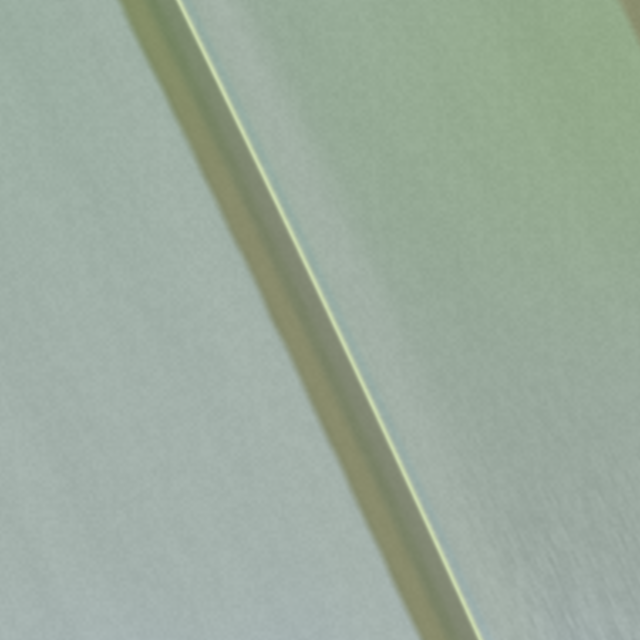
This texture is drawn by a Shadertoy shader. Its source:

```glsl
// A pale ribbed leaf surface crossed by one slanted olive vein with a bright rim.
// Everything follows a sheared coordinate: the horizontal distance to the rim.
// Smooth steps shape the vein, and stretched value noise gives fibres and grain.

const float RIM_TOP = 0.279;      // rim position at the top edge
const float RIM_SLOPE = 0.491;    // sideways drift going down
const float RIM_BEND = -0.019;    // slight curvature of the vein
const float VEIN_WIDTH = 0.0945;
const float RIM_WIDTH = 0.0048;
const float GROOVE_POS = -0.042;
const float CORNER_VEIN = 0.686;  // offset of the second vein, upper right
const float RIB_STRENGTH = 0.010;
const float FIBRE_STRENGTH = 0.020;
const float GRAIN_STRENGTH = 0.022;

const vec3 LEFT_TOP = vec3(0.610, 0.685, 0.635);
const vec3 LEFT_BOTTOM = vec3(0.640, 0.695, 0.670);
const vec3 RIGHT_TOP = vec3(0.592, 0.670, 0.600);
const vec3 RIGHT_BOTTOM = vec3(0.610, 0.660, 0.630);
const vec3 CORNER_GREEN = vec3(0.570, 0.665, 0.520);
const vec3 COOL_SHEEN = vec3(0.665, 0.715, 0.735);
const vec3 SOFT_GLOW = vec3(0.650, 0.700, 0.665);
const vec3 VEIN_TAN = vec3(0.540, 0.550, 0.425);
const vec3 VEIN_GROOVE = vec3(0.465, 0.505, 0.395);
const vec3 VEIN_GREY = vec3(0.510, 0.535, 0.455);
const vec3 RIM_LIGHT = vec3(0.810, 0.870, 0.700);

float hash(vec2 p) {
    return fract(sin(dot(p, vec2(127.1, 311.7))) * 43758.5453);
}

float noise(vec2 p) {
    vec2 cell = floor(p), f = fract(p);
    f = f * f * (3.0 - 2.0 * f);
    return mix(mix(hash(cell), hash(cell + vec2(1, 0)), f.x),
               mix(hash(cell + vec2(0, 1)), hash(cell + vec2(1, 1)), f.x), f.y);
}

float bump(float x, float center, float width) {
    float d = (x - center) / width;
    return exp(-d * d);
}

// Leaf surface on both sides, with broad tints and faint parallel ribs.
vec3 leafColor(vec2 uv, float across, float down) {
    vec3 left = mix(LEFT_TOP, LEFT_BOTTOM, smoothstep(0.0, 0.75, down));
    vec3 right = mix(RIGHT_TOP, RIGHT_BOTTOM, smoothstep(0.15, 1.0, down));
    vec3 color = mix(left, right, smoothstep(-0.05, 0.0, across));

    float corner = smoothstep(0.65, 0.0, length((uv - vec2(1.0, 0.93)) * vec2(1.0, 1.1)));
    color = mix(color, CORNER_GREEN, corner * 0.75);
    float sheen = exp(-uv.y * 12.0) * (0.45 + 0.55 * noise(uv * vec2(9.0, 14.0)));
    color = mix(color, COOL_SHEEN, sheen * 0.7);

    // Soft light beside the rim and just outside the shaded edge.
    float glow = bump(across, 0.055, 0.055) * step(0.0, across);
    glow += bump(across, -VEIN_WIDTH - 0.05, 0.06) * 0.45;
    color = mix(color, SOFT_GLOW, clamp(glow, 0.0, 1.0) * 0.75);

    float ribs = noise(vec2(across * 17.0 + 40.0, down * 1.5)) - 0.5;
    ribs += 0.5 * (noise(vec2(across * 42.0 + 90.0, down * 2.5)) - 0.5);
    return color + ribs * RIB_STRENGTH * 2.0;
}

// Vein profile: tan shoulder, dark green groove, grey slope.
vec3 veinColor(float across, float down) {
    vec3 color = mix(VEIN_TAN, VEIN_GREY, smoothstep(-0.060, -0.030, across));
    color = mix(color, VEIN_GROOVE, bump(across, GROOVE_POS, 0.013) * 0.8);
    color = mix(color, VEIN_GROOVE, bump(across, -VEIN_WIDTH, 0.012) * 0.45);
    float greener = smoothstep(0.40, 0.0, down);
    return color + greener * vec3(-0.020, 0.010, -0.020);
}

void mainImage(out vec4 fragColor, in vec2 fragCoord) {
    vec2 uv = fragCoord / iResolution.xy;
    float down = 1.0 - uv.y;
    float across = uv.x - RIM_TOP - (RIM_SLOPE + RIM_BEND * down) * down;
    float pixel = 1.0 / iResolution.x;

    vec3 color = leafColor(uv, across, down);

    // Main vein with a soft left edge and a crisper right edge.
    float wobble = (noise(vec2(down * 22.0, 3.0)) - 0.5) * 0.003;
    float leftEdge = smoothstep(-0.009, 0.010, across + VEIN_WIDTH + wobble);
    float rightEdge = 1.0 - smoothstep(-0.003 - pixel, 0.003 + pixel, across);
    color = mix(color, veinColor(across, down), leftEdge * rightEdge);

    // Bright rim and the thin cool fringe beside it.
    color += vec3(-0.035, -0.010, 0.005) * bump(across, 0.014, 0.007);
    float rim = bump(across, 0.0, max(RIM_WIDTH, pixel));
    color = mix(color, RIM_LIGHT, rim * 0.92);

    // Corner of the neighbouring vein.
    float cornerMask = smoothstep(-0.008, 0.012, across - CORNER_VEIN);
    color = mix(color, VEIN_TAN, cornerMask * 0.9);

    // Long fibres grow stronger toward the lower right; fine grain everywhere.
    float fibreArea = smoothstep(0.55, 1.0, down) * smoothstep(0.0, 0.12, across);
    float fibre = noise(vec2(across * 150.0 + 200.0, down * 32.0)) - 0.5;
    color += fibre * FIBRE_STRENGTH * (0.35 + 2.0 * fibreArea);
    float grain = noise(uv * 190.0) + 0.6 * noise(uv * 95.0 + 17.0) - 0.8;
    color += grain * GRAIN_STRENGTH * mix(1.0, 0.6, leftEdge * rightEdge);

    fragColor = vec4(clamp(color, 0.0, 1.0), 1.0);
}
```
